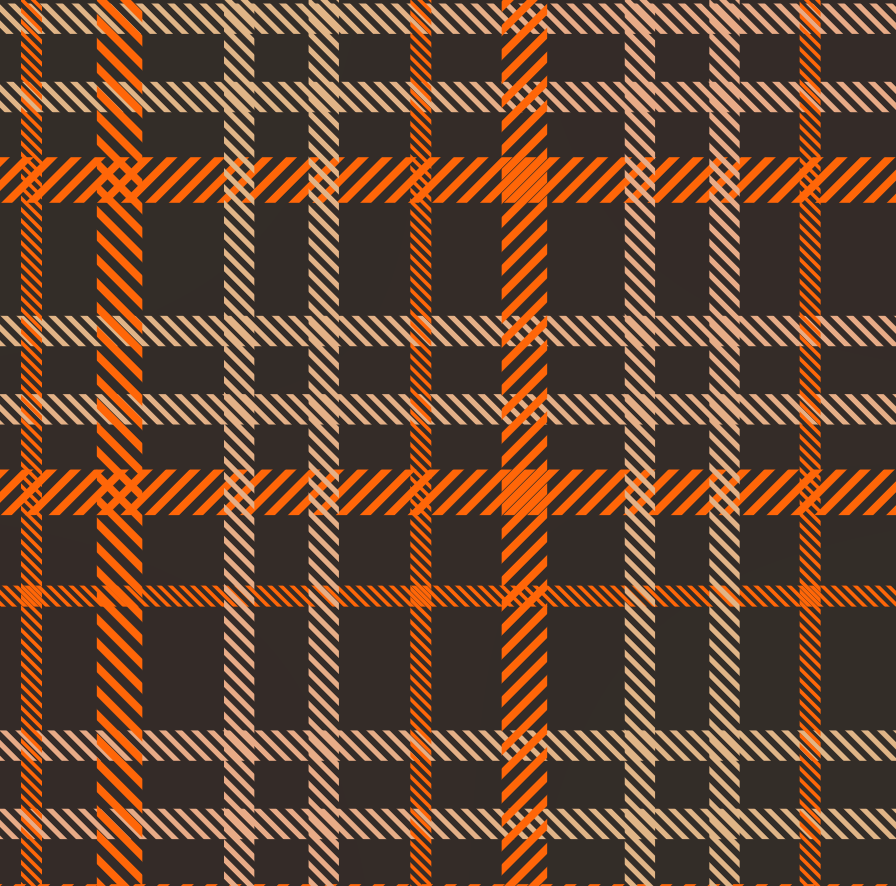
A Shadertoy shader for this pattern:

```glsl
// Dark plaid of see-through orange and tan bands, each hatched with diagonal twill stripes.

// Antialiased inside coverage of a signed distance (positive inside).
float cover(float inside, float unitsPerPixel) {
    return clamp(inside / unitsPerPixel + 0.5, 0.0, 1.0);
}

// One hatched band: "across" is the offset from its centre line, "diagonal" runs over the stripes.
float twillBand(float across, float width, float diagonal, float phase, float unitsPerPixel) {
    float period = width * 0.526;
    float offset = abs(fract(diagonal / period + phase) - 0.5) * period;
    float stripe = cover((0.23 * period - offset) * 0.7071, unitsPerPixel);
    return stripe * cover(0.5 * width - abs(across), unitsPerPixel);
}

void mainImage(out vec4 fragColor, in vec2 fragCoord) {
    // Canvas is 768 by 758 units, measured from the upper left.
    vec2 uv = fragCoord / iResolution.xy;
    vec2 p = vec2(uv.x, 1.0 - uv.y) * vec2(768.0, 758.0);
    float px = 768.0 / iResolution.x;
    float rising = p.x + p.y;
    float falling = p.x - p.y;

    // Tan drifts softly between pink and straw over the cloth.
    float drift = smoothstep(-0.08, 0.08, (uv.x - 0.5) * (0.5 - uv.y));
    vec3 tan_ = mix(vec3(0.91, 0.67, 0.53), vec3(0.88, 0.71, 0.53), drift);
    vec3 orange = vec3(1.0, 0.40, 0.03);
    vec3 color = mix(vec3(0.205, 0.170, 0.155), vec3(0.200, 0.175, 0.155), drift);

    // Horizontal bands: tan pairs, each followed by a wide orange band.
    for (int j = 0; j < 3; j++) {
        float top = 267.2 * float(j) + (j == 2 ? 87.5 : 0.0);
        for (int k = 0; k < 2; k++) {
            float y = top + 16.0 + 67.0 * float(k);
            color = mix(color, tan_, twillBand(p.y - y, 26.0, falling, 0.0, px));
        }
        color = mix(color, orange, twillBand(p.y - top - 154.0, 39.0, rising, -0.24, px));
    }
    color = mix(color, orange, twillBand(p.y - 510.0, 18.0, falling, 0.0, px));

    // Vertical bands: thin orange, wide orange with alternating slant, tan pair.
    for (int i = 0; i < 3; i++) {
        float n = float(i);
        color = mix(color, orange, twillBand(p.x - 27.0 - 333.7 * n, 18.0, falling, 0.5, px));
        float slant = i == 1 ? rising : falling;
        color = mix(color, orange, twillBand(p.x - 102.5 - 347.0 * n, 39.0, slant, 0.26, px));
        for (int k = 0; k < 2; k++) {
            float x = 205.0 + 343.5 * n + 72.5 * float(k);
            color = mix(color, tan_, twillBand(p.x - x, 26.0, falling, 0.2, px));
        }
    }

    fragColor = vec4(color, 1.0);
}
```
